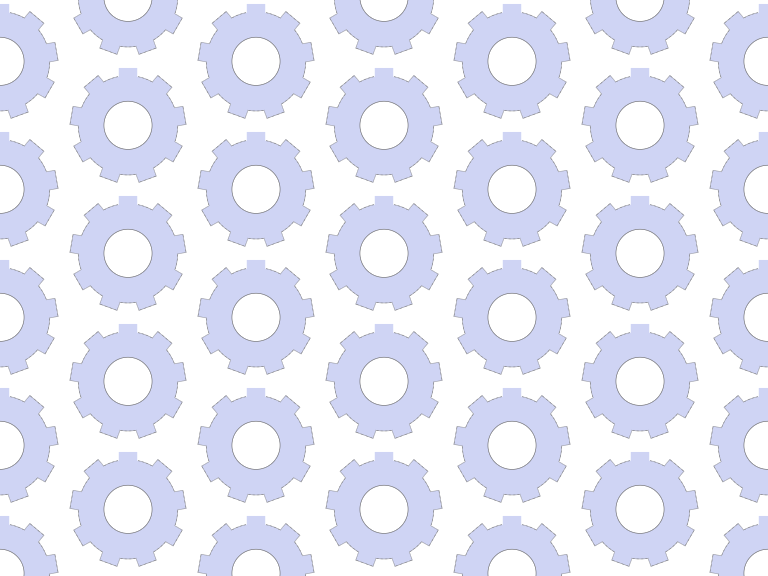
Give the GLSL for this pattern, as a Shadertoy shader.

```glsl
const float ROWS = 4.5;            // gears per canvas height
const float BASE_SHIFT = 0.021;    // vertical offset, in cells
const float COLUMN_STAGGER = 0.5;  // extra offset of odd columns
const float TEETH = 9.0;
const float HOLE_RADIUS = 0.188;
const float BODY_RADIUS = 0.388;
const float TIP_RADIUS = 0.448;
const float TOOTH_HALF_WIDTH = 0.072;
const float LINE_WIDTH = 0.005;
const float DASHES = 72.0;
const float DASH_DEPTH = 0.45;
const vec3 PAPER = vec3(1.0);
const vec3 LAVENDER = vec3(0.81, 0.83, 0.955);
const vec3 LINE_GRAY = vec3(0.42, 0.42, 0.43);
const float TAU = 6.2831853;

float boxDistance(vec2 p, vec2 halfSize) {
    vec2 q = abs(p) - halfSize;
    return length(max(q, 0.0)) + min(max(q.x, q.y), 0.0);
}

// Disc with straight-sided teeth, one of them pointing up
float cogDistance(vec2 p) {
    float radius = length(p);
    float sector = TAU / TEETH;
    float angle = atan(p.x, p.y);
    angle -= sector * floor(angle / sector + 0.5);
    vec2 folded = radius * vec2(sin(angle), cos(angle));
    vec2 toothSize = vec2(TOOTH_HALF_WIDTH, TIP_RADIUS * 0.5);
    float tooth = boxDistance(folded - vec2(0.0, toothSize.y), toothSize);
    return min(radius - BODY_RADIUS, tooth);
}

// Fraction of a pixel lying inside the shape
float coverage(float d, float pixel) {
    return clamp(0.5 - d / pixel, 0.0, 1.0);
}

float stroke(float d, float pixel) {
    float halfWidth = 0.5 * LINE_WIDTH;
    return coverage(d - halfWidth, pixel) - coverage(d + halfWidth, pixel);
}

void mainImage(out vec4 fragColor, in vec2 fragCoord) {
    float pixel = ROWS / iResolution.y;
    vec2 grid = fragCoord * pixel;

    // Staggered columns of square cells
    float column = floor(grid.x + 0.5);
    float shift = BASE_SHIFT + COLUMN_STAGGER * mod(column, 2.0);
    vec2 p = vec2(grid.x - column, fract(grid.y - shift + 0.5) - 0.5);

    float cog = cogDistance(p);
    float hole = HOLE_RADIUS - length(p);
    vec3 color = mix(PAPER, LAVENDER, coverage(max(cog, hole), pixel));

    // Broken hairline around the teeth, left off the upright tooth
    float dash = 1.0 - DASH_DEPTH * (0.5 + 0.5 * cos(atan(p.x, p.y) * DASHES));
    bool uprightTooth = abs(p.x) < TOOTH_HALF_WIDTH + pixel && p.y > BODY_RADIUS - pixel;
    float rim = uprightTooth ? 0.0 : stroke(cog, pixel) * dash;

    // Continuous hairline around the hole
    float line = max(rim, stroke(hole, pixel));
    fragColor = vec4(mix(color, LINE_GRAY, line), 1.0);
}
```
